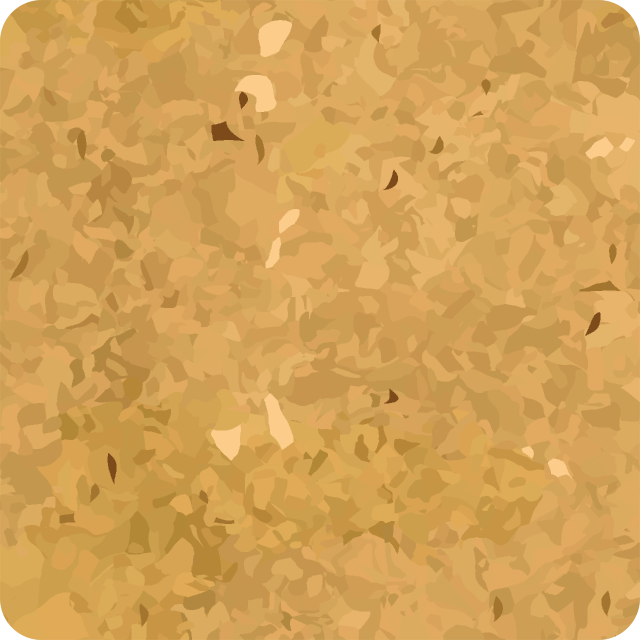
Reproduce this texture procedurally as a three.js fragment shader.

```glsl
// Cork board: flat, irregular grains in a few honey tones, with rare chips and bark slivers.
// Three sizes of warped, stretched Voronoi cells overlap; each cell takes a stepped tone,
// so equal neighbours merge into larger shapes. Four samples smooth the edges.
varying vec2 vUv;

const vec3 PAPER = vec3(1.0);
const vec3 SHADOW = vec3(0.71, 0.53, 0.25);
const vec3 UMBER = vec3(0.775, 0.59, 0.305);
const vec3 HONEY = vec3(0.81, 0.62, 0.335);
const vec3 WHEAT = vec3(0.84, 0.645, 0.355);
const vec3 AMBER = vec3(0.87, 0.67, 0.375);
const vec3 STRAW = vec3(0.90, 0.705, 0.42);
const vec3 CHIP = vec3(0.99, 0.80, 0.54);
const vec3 OLIVE_BARK = vec3(0.64, 0.46, 0.18);
const vec3 BROWN_BARK = vec3(0.49, 0.29, 0.10);

float hash(vec2 p) {
  return fract(sin(dot(p, vec2(127.1, 311.7))) * 43758.5453);
}

vec2 hash2(vec2 p) {
  return vec2(hash(p), hash(p + 37.3));
}

float noise(vec2 p) {
  vec2 i = floor(p);
  vec2 f = fract(p);
  f = f * f * (3.0 - 2.0 * f);
  float low = mix(hash(i), hash(i + vec2(1.0, 0.0)), f.x);
  float high = mix(hash(i + vec2(0.0, 1.0)), hash(i + 1.0), f.x);
  return mix(low, high, f.y);
}

vec2 rotate(vec2 p, float angle) {
  float c = cos(angle);
  float s = sin(angle);
  return vec2(c * p.x - s * p.y, s * p.x + c * p.y);
}

vec2 warp(vec2 p, float frequency, float amount) {
  vec2 q = p * frequency;
  return p + amount * (vec2(noise(q), noise(q + 51.7)) - 0.5);
}

// Nearest grain: xy is its seed on the canvas, z its random value.
vec3 grainCell(vec2 p, float frequency, float salt) {
  vec2 q = p * frequency;
  vec2 base = floor(q);
  float nearest = 100.0;
  vec3 grain = vec3(0.0);
  for (int y = -1; y <= 1; y++) {
    for (int x = -1; x <= 1; x++) {
      vec2 cell = base + vec2(float(x), float(y));
      vec2 seed = cell + hash2(cell + salt);
      float stretch = 1.0 + 0.9 * hash(cell + salt + 5.1);
      vec2 offset = rotate(q - seed, 3.1416 * hash(cell + salt + 9.7));
      float dist = length(offset * vec2(stretch, 1.0 / stretch));
      if (dist < nearest) {
        nearest = dist;
        grain = vec3(seed / frequency, hash(cell + salt + 17.9));
      }
    }
  }
  return grain;
}

// Stepped tone of one grain, biased by broad light and yellow regions.
vec3 grainColour(vec3 grain) {
  float tone = 0.8 * grain.z + 0.5 * noise(grain.xy * 5.0 + 3.0) - 0.15;
  vec3 colour = mix(SHADOW, UMBER, step(0.03, tone));
  colour = mix(colour, HONEY, step(0.26, tone));
  colour = mix(colour, WHEAT, step(0.43, tone));
  colour = mix(colour, AMBER, step(0.60, tone));
  colour = mix(colour, STRAW, step(0.92, tone));
  float hue = floor(3.0 * hash(grain.xy + 2.3)) - 1.0;
  colour += hue * vec3(0.011, -0.004, 0.0);
  colour.b -= 0.035 * step(0.64, noise(grain.xy * 4.0 + 20.0));
  return colour;
}

// Bent, tapered slivers, mostly upright, in a few cells of a grid.
vec3 addSlivers(vec3 colour, vec2 p, float frequency, float share, vec3 bark, float salt) {
  vec2 cell = floor(p * frequency);
  vec2 centre = (cell + 0.35 + 0.3 * hash2(cell + salt)) / frequency;
  vec2 q = rotate(p - centre, 1.4 * (hash(cell + salt + 3.0) - 0.5));
  float along = q.y / mix(0.014, 0.028, hash(cell + salt + 7.0));
  float bend = 0.018 * (hash(cell + salt + 11.0) - 0.4);
  float width = 0.0065 * (1.0 - along * along) * (1.0 + 0.4 * along);
  float inside = step(abs(q.x + bend * along * along), width);
  float chosen = step(hash(cell + salt + 13.0), share);
  return mix(colour, bark, inside * chosen);
}

vec3 cork(vec2 p) {
  vec2 q = warp(warp(p, 22.0, 0.022), 65.0, 0.006);
  vec3 large = grainCell(q, 14.0, 4.0);
  vec3 medium = grainCell(q, 27.0, 61.0);
  vec3 fine = grainCell(q, 45.0, 113.0);
  float busy = noise(p * 4.0 + 8.0);
  vec3 colour = grainColour(large);
  colour = mix(colour, grainColour(medium), step(hash(medium.xy), 0.35 + 0.5 * busy));
  colour = mix(colour, grainColour(fine), step(hash(fine.xy), 0.08 + 0.45 * busy));
  colour = mix(colour, CHIP, step(0.989, hash(medium.xy + 6.0)));
  vec2 bent = warp(p, 40.0, 0.008);
  colour = addSlivers(colour, bent, 11.0, 0.10, OLIVE_BARK, 29.0);
  return addSlivers(colour, bent, 9.0, 0.06, BROWN_BARK, 83.0);
}

void main() {
  vec3 colour = vec3(0.0);
  for (int i = 0; i < 4; i++) {
    vec2 corner = vec2(mod(float(i), 2.0), floor(float(i) / 2.0)) - 0.5;
    colour += 0.25 * cork(vUv + corner * 0.001);
  }
  // Rounded board outline.
  float radius = 0.065;
  vec2 beyond = max(abs(vUv - 0.5) - 0.5 + radius, 0.0);
  float outside = smoothstep(-0.001, 0.001, length(beyond) - radius);
  gl_FragColor = vec4(mix(colour, PAPER, outside), 1.0);
}
```
